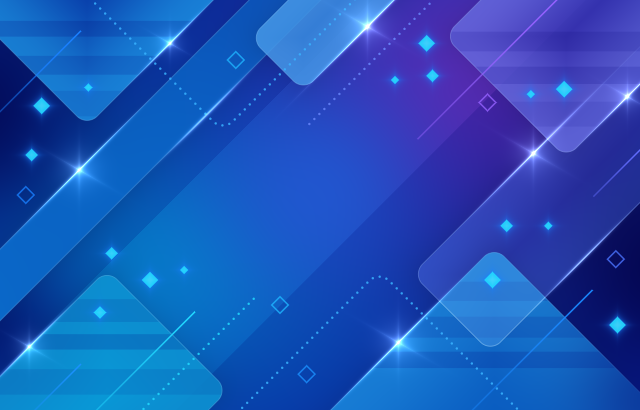
This background is drawn by a Shadertoy shader. Its source:

```glsl
// Abstract blue-violet backdrop: translucent rounded panels on a diagonal grid,
// with light streaks, flares, dotted trails and small glowing diamonds.
// Layout is HEIGHT units high, measured from the top; st holds diagonal axes.
#define HEIGHT 4.92
#define RADIUS 0.17
#define LINE_HALF 0.009
#define DOT_STEP 0.085
#define DOT_RADIUS 0.014
#define BAND_SHADE 0.2
#define SHADOW 0.08
#define DIAG 0.7071
#define FAR 20.0

const vec3 ICE = vec3(0.75, 0.91, 1);
const vec3 CYAN = vec3(0.13, 0.85, 1);
const vec3 AZURE = vec3(0.1, 0.5, 1);
const vec3 VIOLET = vec3(0.58, 0.38, 1);
vec2 p, st;
float px;
vec3 col;

float hash(float n) { return fract(sin(n * 127.1) * 43758.5453); }
float cover(float d) { return clamp(0.5 - d / px, 0.0, 1.0); }
void tint(vec3 c, float a) { col = mix(col, c, a); }
void glow(vec3 c, float a, vec2 at, vec2 size) {
    vec2 q = (p - at) / size;
    tint(c, a * exp(-dot(q, q)));
}
// Hue steps: 0 cyan, 1 azure, 2 violet
vec3 hue(float h) { return mix(mix(CYAN, AZURE, min(h, 1.0)), VIOLET, max(h - 1.0, 0.0)); }

// Rounded corner distance; q is measured outward from both edges
float corner(vec2 q) {
    q += RADIUS;
    return length(max(q, 0.0)) + min(max(q.x, q.y), 0.0) - RADIUS;
}

// Glass panel between lo and hi, with darker strips around height y0
float panel(vec2 lo, vec2 hi, vec3 rim, vec3 core, float alpha, float y0) {
    float d = corner((abs(st - 0.5 * (lo + hi)) - 0.5 * (hi - lo)) * DIAG);
    float shade = 0.0;
    for (int k = 0; k < 3; k++) {
        float top = y0 + 0.42 * float(k - 1), h = hash(float(k) + y0);
        shade += cover(top - p.y) * cover(p.y - top - 0.17 - 0.14 * h) * (1.0 - 0.5 * h);
    }
    col *= 1.0 - SHADOW * exp(-max(d, 0.0) * 5.0) * cover(-d);
    vec3 glass = mix(rim, core, smoothstep(0.0, 1.5, -d));
    tint(glass * (1.0 - BAND_SHADE * shade * vec3(1, 1, 0.4)), alpha * cover(d));
    tint(mix(rim, ICE, 0.4), 0.5 * cover(abs(d) - LINE_HALF * 0.6));
    return d;
}

// Rising line; l holds its diagonal, start, end and hue
void ray(vec4 l) {
    float d = max(abs(st.x - l.x) - LINE_HALF / DIAG, max(l.y - st.y, st.y - l.z)) * DIAG;
    tint(hue(l.w), cover(d) * mix(0.45, 1.0, smoothstep(l.y, l.z, st.y)));
}

void dots(float d, float along, vec3 c) {
    float cell = (fract(along / DOT_STEP) - 0.5) * DOT_STEP;
    tint(c, 0.85 * cover(length(vec2(d, cell)) - DOT_RADIUS));
}

// Dotted trail around a rounded corner
void trail(vec2 tip, float side) {
    vec2 q = side * (st - tip) * vec2(DIAG, -DIAG), a = q + RADIUS;
    float arc = RADIUS * atan(max(a.x, 0.0), max(a.y, 0.0001));
    dots(corner(q), min(a.x, 0.0) - min(a.y, 0.0) + arc, vec3(0.22, 0.7, 1));
}

float diamond(vec2 c, float size) { return (abs(p.x - c.x) + abs(p.y - c.y) - size) * DIAG; }

// Glowing diamond with two smaller companions at offsets a and b
void gems(vec2 lead, vec2 a, vec2 b) {
    for (int k = 0; k < 3; k++) {
        float d = diamond(lead + (k == 0 ? vec2(0) : k == 1 ? a : b), 0.1 - 0.025 * float(k));
        tint(AZURE, 0.55 * exp(-max(d, 0.0) * 28.0));
        tint(mix(CYAN, ICE, 0.2 * smoothstep(0.0, -0.07, d)), 0.9 * cover(d));
    }
}

// Light along a rising edge, and a flare with crossing rays
void streak(vec2 c, float size) {
    vec2 q = vec2(p.x + p.y - c.x - c.y, p.x - p.y - c.x + c.y) * DIAG;
    col += 0.7 * ICE * exp(-abs(q.x) / 0.012 - q.y * q.y / (size * size));
}
void flare(vec2 c, float size) {
    vec2 q = (p - c) / size, r = mat2(0.87, -0.5, 0.5, 0.87) * q, a = abs(q), b = abs(r);
    float rays = exp(-a.x * 45.0 - a.y * 7.0) + exp(-b.y * 40.0 - b.x * 6.0);
    col += ICE * (0.35 * (rays + exp(-length(q) * 20.0)) + 0.12 * exp(-dot(q, q) * 16.0));
    streak(c, size * 0.7);
}

void mainImage(out vec4 fragColor, in vec2 fragCoord) {
    px = HEIGHT / iResolution.y;
    p = vec2(fragCoord.x, iResolution.y - fragCoord.y) * px;
    st = vec2(p.x + p.y, p.x - p.y);
    // Base glows, dark sides and broad diagonal band
    col = vec3(0.04, 0.21, 0.69);
    glow(vec3(0.02, 0.48, 0.79), 1.0, vec2(1.9, 3.2), vec2(2.5, 1.9));
    glow(vec3(0.34, 0.17, 0.71), 1.0, vec2(5.8, 1), vec2(2.2, 2));
    glow(vec3(0.13, 0.35, 0.83), 0.8, vec2(3.85, 2.3), vec2(1.2));
    glow(vec3(0.01, 0.04, 0.36), 0.9, vec2(-0.2, 1.3), vec2(1.2, 1.4));
    glow(vec3(0.01, 0.1, 0.48), 0.8, vec2(-0.1, 4), vec2(1, 0.8));
    glow(vec3(0.02, 0.02, 0.32), 0.95, vec2(8, 3.3), vec2(1.6, 1.8));
    col *= 1.0 - vec3(0.2, 0.17, 0.07) * (cover(st.x - 4.47) + cover(7.03 - st.x));
    // Glass panels
    vec3 sea = vec3(0.04, 0.4, 0.78), sky = vec3(0.1, 0.53, 0.86), dusk = vec3(0.16, 0.14, 0.64);
    panel(vec2(2.99, -FAR), vec2(3.85, FAR), sea, sea, 0.85 - 0.05 * st.y, -FAR);
    panel(vec2(-FAR, -0.47), vec2(2.56, FAR), sky, vec3(0.02, 0.2, 0.64), 0.9, 0.67);
    panel(vec2(3.46, 2.55), vec2(4.73, FAR), vec3(0.27, 0.59, 0.9), sea, 0.85, -FAR);
    float a = panel(vec2(8.24, 1.66), vec2(10.11, FAR), vec3(0.26, 0.38, 0.84), dusk, 0.7 - 0.06 * st.y, -FAR);
    panel(vec2(5.77, 4.9), vec2(8.69, FAR), vec3(0.4, 0.42, 0.87), dusk, 0.8, 0.8);
    float b = panel(vec2(8.89, -FAR), vec2(FAR, 2.97), sky, sea, 0.85, 3.8);
    panel(vec2(4.52, -FAR), vec2(7.42, -1.95), vec3(0.05, 0.57, 0.82), vec3(0.03, 0.64, 0.86), 0.9, 4.01);
    tint(vec3(0.35, 0.64, 0.93), 0.3 * cover(max(a, b)));
    tint(ICE, 0.4 * cover(max(abs(a) - LINE_HALF * 0.6, b)));
    glow(vec3(0.02, 0.08, 0.5), 0.6, vec2(7.8, 4.8), vec2(0.9, 1));
    // Dotted trails and thin lines
    trail(vec2(4.25, 1.1), 1.0);
    trail(vec2(7.8, 1.3), -1.0);
    if (st.y > 2.14) dots((st.x - 5.2) * DIAG, st.y * DIAG, vec3(0.4, 0.52, 0.98));
    if (st.y < -0.5) dots((st.x - 6.63) * DIAG, st.y * DIAG, CYAN);
    vec4[6] lines = vec4[6](vec4(1.34, -1.34, 0.6, 1), vec4(6.68, 3.34, 6.7, 2), vec4(9.48, 4.76, 6, 1.6),
        vec4(10.59, 0.75, 3.63, 0.9), vec4(6.08, -3.76, -1.4, 0), vec4(5.34, -4.5, -3.4, 0.8));
    vec3[6] frames = vec3[6](vec3(2.83, 0.72, 0.4), vec3(0.31, 2.34, 1), vec3(5.85, 1.23, 2),
        vec3(7.39, 3.11, 1.4), vec3(3.36, 3.66, 0.4), vec3(3.68, 4.49, 0.8));
    for (int i = 0; i < 6; i++) {
        ray(lines[i]);
        tint(hue(frames[i].z), 0.8 * cover(abs(diamond(frames[i].xy, 0.1)) - LINE_HALF));
    }
    // Glowing diamonds
    gems(vec2(5.12, 0.52), vec2(0.07, 0.39), vec2(-0.38, 0.44));
    gems(vec2(1.8, 3.36), vec2(-0.46, -0.32), vec2(0.41, -0.12));
    gems(vec2(5.91, 3.36), vec2(0.17, -0.65), vec2(0.67, -0.65));
    gems(vec2(0.5, 1.27), vec2(-0.12, 0.59), vec2(0.56, -0.22));
    gems(vec2(6.77, 1.07), vec2(-5.57, 2.68), vec2(-0.4, 0.06));
    gems(vec2(7.41, 3.9), vec2(FAR), vec2(FAR));
    // Light on the edges
    vec3[7] flares = vec3[7](vec3(2.04, 0.52, 0.6), vec3(0.95, 2.04, 1), vec3(4.41, 0.32, 1),
        vec3(6.4, 1.84, 1), vec3(7.53, 1.16, 0.7), vec3(4.78, 4.11, 1), vec3(0.35, 4.16, 0.7));
    for (int i = 0; i < 7; i++) flare(flares[i].xy, flares[i].z);
    streak(vec2(2.48, 1.38), 0.5);
    streak(vec2(7, 3.11), 0.5);
    fragColor = vec4(min(col, 1.0), 1);
}
```
